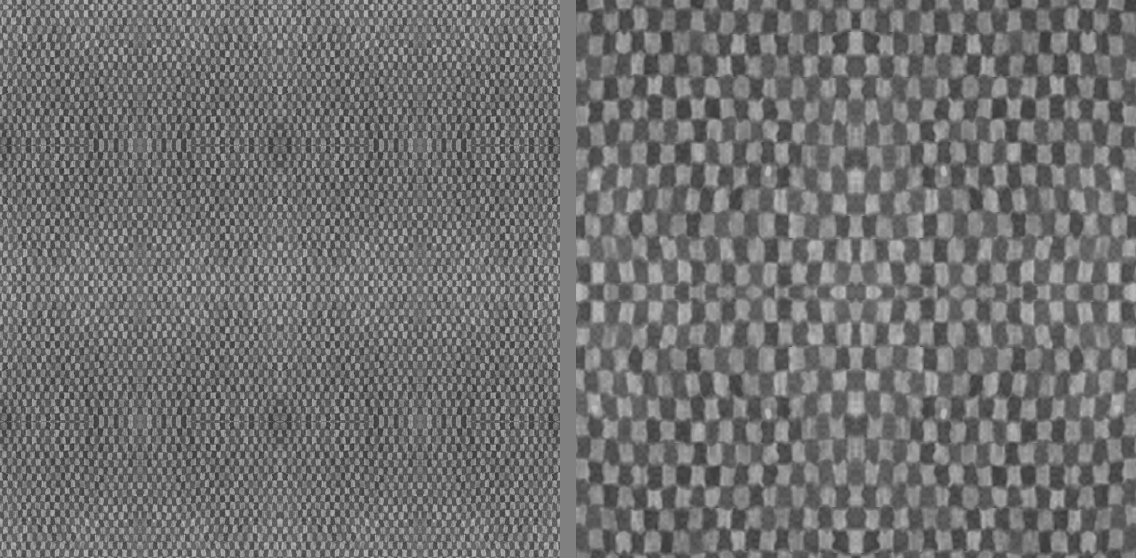
Left, the full canvas; right, a detail of the centre.
Give the GLSL for this texture, as a Shadertoy shader.

```glsl
// Grey basket-weave cloth: a fine checker of threads, mirrored in tiles both ways.

const float PI = 3.14159265;
const vec2 MIRROR_CENTER = vec2(0.5, 0.492);  // where four mirrored tiles meet
const vec2 MIRROR_PERIOD = vec2(0.5, 0.495);  // size of one mirrored pair
const vec2 CELLS = vec2(29.0, 18.5);          // thread crossings per half period
const vec3 DARK_THREAD = vec3(0.325);
const vec3 LIGHT_THREAD = vec3(0.575);
const vec3 SPECK_COLOR = vec3(0.78);
const float EDGE_SOFTNESS = 0.13;   // in cells
const float ROW_SHIFT = 0.45;       // sideways slip of each row, in cells
const float WAVINESS = 0.5;         // slow bending of the threads, in cells
const float RAGGEDNESS = 0.24;      // fuzz on the cell outlines, in cells
const float FIBRE_CONTRAST = 0.15;
const float GRAIN_CONTRAST = 0.09;
const float CELL_VARIATION = 0.09;
const float GROOVE_DEPTH = 0.045;
const float SPECK_ROW = 5.0;
const float SPECK_CHANCE = 0.4;

float hash(vec2 p) {
    return fract(sin(dot(p, vec2(127.1, 311.7))) * 43758.5453);
}

float noise(vec2 p) {
    vec2 i = floor(p), f = fract(p);
    f = f * f * (3.0 - 2.0 * f);
    return mix(mix(hash(i), hash(i + vec2(1, 0)), f.x),
               mix(hash(i + vec2(0, 1)), hash(i + vec2(1, 1)), f.x), f.y);
}

// Alternates between -1 and 1 on each unit cell, with soft steps.
vec2 softSquareWave(vec2 p, vec2 softness) {
    return clamp(sin(PI * p) / (PI * softness), -1.0, 1.0);
}

void mainImage(out vec4 fragColor, in vec2 fragCoord) {
    vec2 uv = fragCoord / iResolution.xy;

    // Mirrored tile: 0 at the centre seam, 1 at the outer seam
    vec2 tile = 2.0 * abs(fract((uv - MIRROR_CENTER) / MIRROR_PERIOD + 0.5) - 0.5);
    vec2 grid = tile * CELLS;
    vec2 pixel = 2.0 * CELLS / (MIRROR_PERIOD * iResolution.xy);

    // Bent, slipped and frayed threads
    vec2 weave = grid + 0.5;
    weave.y += WAVINESS * (noise(tile * vec2(4.0, 3.0) + 7.0) - 0.5);
    weave.x += WAVINESS * (noise(tile * vec2(3.0, 6.0) + 31.0) - 0.5);
    weave.x += ROW_SHIFT * (hash(vec2(floor(weave.y), 4.0)) - 0.5);
    vec2 fray = vec2(noise(grid * vec2(2.0, 3.0) + 50.0), noise(grid * 2.5 + 90.0)) - 0.5;
    weave += RAGGEDNESS * fray;

    // Checker of light and dark crossings
    vec2 cell = floor(weave);
    vec2 inCell = fract(weave) - 0.5;
    vec2 wave = softSquareWave(weave, max(vec2(EDGE_SOFTNESS), 0.6 * pixel));
    float light = 0.5 - 0.5 * wave.x * wave.y;
    float seamBlur = 0.25 * smoothstep(0.9, 1.0, tile.x);
    vec3 color = mix(DARK_THREAD, LIGHT_THREAD, mix(light, 0.5, seamBlur));

    // Upright fibres on the light threads, rough grain on all
    float fibre = noise(grid * vec2(4.0, 1.3) + 13.0) - 0.5;
    float grain = noise(grid * vec2(4.5, 6.5) + 71.0) - 0.5;
    color += FIBRE_CONTRAST * fibre * light + GRAIN_CONTRAST * grain;

    // Tone of each crossing, grooves between rows, slow shading
    float body = abs(wave.x * wave.y);
    color += CELL_VARIATION * (hash(cell + 17.0) - 0.5) * body;
    color -= GROOVE_DEPTH * smoothstep(0.32, 0.5, abs(inCell.y));
    color += 0.05 * (noise(tile * 3.0 + 2.0) - 0.5) + 0.015 * cos(PI * tile.y);

    // Bright worn specks along one row
    float hasSpeck = step(abs(cell.y - SPECK_ROW), 0.5) * step(hash(cell + 5.0), SPECK_CHANCE);
    float speckDistance = length((inCell - vec2(0.0, 0.2)) * vec2(1.0, 1.5));
    float speck = 1.0 - smoothstep(0.12, 0.12 + max(0.2, pixel.x), speckDistance);
    color = mix(color, SPECK_COLOR, 0.75 * hasSpeck * speck * light);

    fragColor = vec4(clamp(color, 0.0, 1.0), 1.0);
}
```
